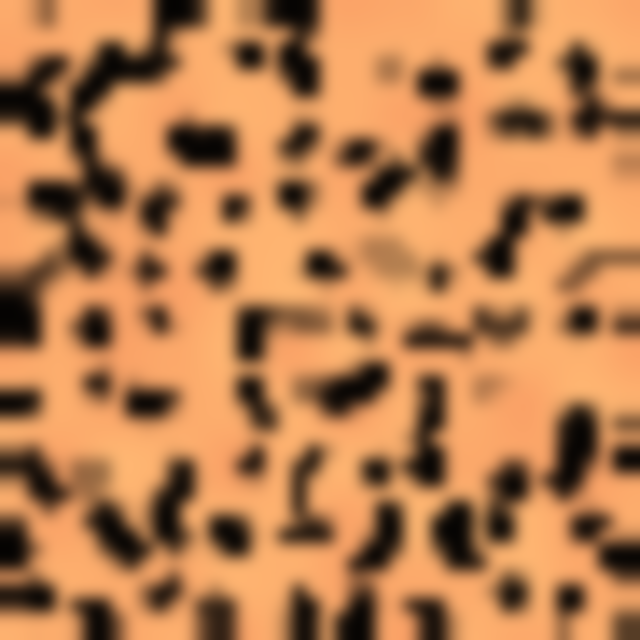
A three.js fragment shader for this pattern:

```glsl
// Soft black cheetah spots, rounded and bent, on warm orange fur.
varying vec2 vUv;

vec3 hash3(vec2 p) {
  vec3 q = fract(vec3(p.xyx) * vec3(0.1031, 0.1030, 0.0973));
  q += dot(q, q.yxz + 33.33);
  return fract((q.xxy + q.yzz) * q.zyx);
}

float valueNoise(vec2 p) {
  vec2 i = floor(p), f = fract(p);
  f = f * f * (3.0 - 2.0 * f);
  float low = mix(hash3(i).x, hash3(i + vec2(1, 0)).x, f.x);
  float high = mix(hash3(i + vec2(0, 1)).x, hash3(i + vec2(1, 1)).x, f.x);
  return mix(low, high, f.y);
}

// One bent capsule per jittered cell; returns the darkest ink at p.
float spotInk(vec2 p) {
  p *= 9.5;
  vec2 cell = floor(p);
  float ink = 0.0;
  for (int y = -1; y <= 1; y++) {
    for (int x = -1; x <= 1; x++) {
      vec2 id = cell + vec2(x, y);
      vec3 place = hash3(id + 17.0);
      vec3 shape = hash3(id + 71.0);
      vec2 q = p - id - 0.5 - 0.62 * (place.xy - 0.5);
      float angle = 3.14159 * place.z;
      float c = cos(angle), s = sin(angle);
      q = vec2(c * q.x + s * q.y, c * q.y - s * q.x);
      float halfLength = 0.45 * shape.x * shape.x;
      q.y += 1.6 * (shape.y - 0.5) * min(q.x * q.x, 0.25);
      q.x -= clamp(q.x, -halfLength, halfLength);
      float radius = mix(0.18, 0.32, shape.z) - 0.12 * halfLength;
      float strength = mix(0.3, 1.0, smoothstep(0.0, 0.16, fract(shape.y * 7.0 + place.x)));
      ink = max(ink, strength * (1.0 - smoothstep(-0.06, 0.06, length(q) - radius)));
    }
  }
  return ink;
}

// Cubic B-spline weight at distance t.
float splineWeight(float t) {
  t = abs(t);
  float tail = max(2.0 - t, 0.0);
  return t < 1.0 ? (4.0 - 6.0 * t * t + 3.0 * t * t * t) / 6.0 : tail * tail * tail / 6.0;
}

void main() {
  // Blend spots over a coarse lattice; its clamped rim draws out into streaks.
  float lattice = 46.0;
  vec2 p = vUv * lattice - 0.5;
  vec2 base = floor(p);
  float ink = 0.0;
  for (int y = -1; y <= 2; y++) {
    for (int x = -1; x <= 2; x++) {
      vec2 node = base + vec2(x, y);
      vec2 away = p - node;
      vec2 held = clamp(node, vec2(1.0), vec2(lattice - 2.0));
      ink += splineWeight(away.x) * splineWeight(away.y) * spotInk((held + 0.5) / lattice);
    }
  }

  // Fur drifts gently between two oranges.
  vec3 fur = mix(vec3(0.98, 0.63, 0.40), vec3(1.0, 0.72, 0.45), valueNoise(vUv * 11.0 + 5.0));
  gl_FragColor = vec4(fur * (1.0 - 0.98 * ink), 1.0);
}
```
